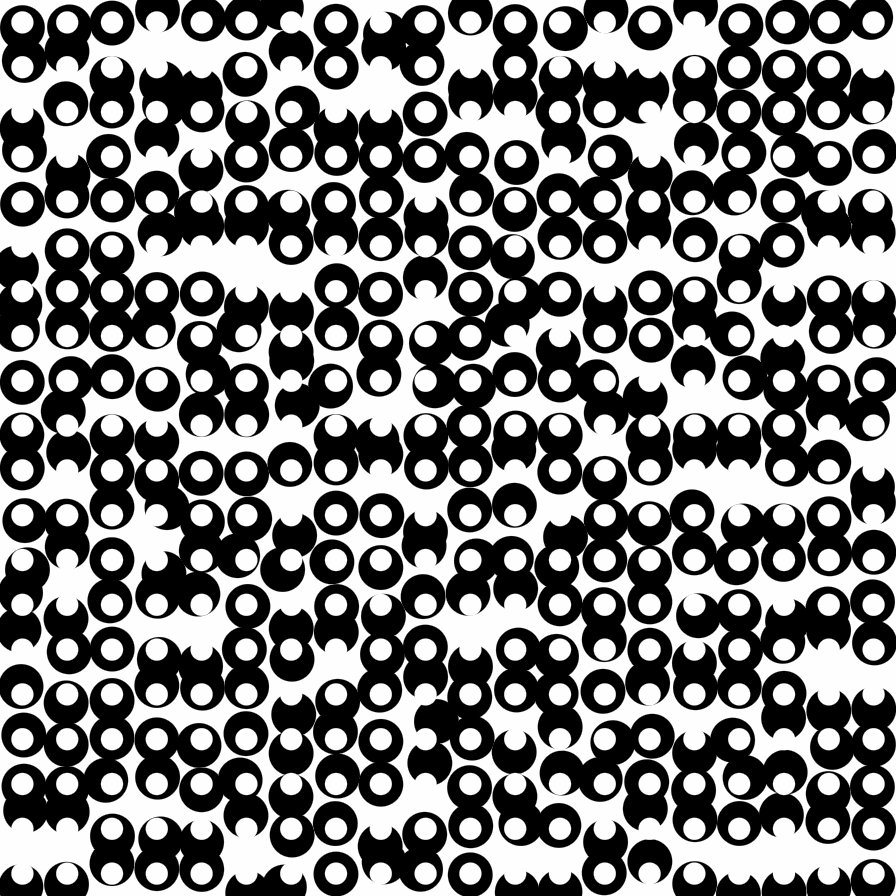
Write a WebGL 1 fragment shader that draws this pattern.

```glsl
precision highp float;

uniform vec2 u_resolution;

#define CELLS 20.0                  // cells along one side
#define DISC_RADIUS 0.5             // in cells
#define DOT_RADIUS 0.248            // in cells
#define DRIFT_X 0.85                // sideways drift of discs
#define DRIFT_Y 0.98                // up and down drift of discs
#define DRIFT_LIMIT 0.54            // largest drift, in cells
#define NOISE_SCALE vec2(0.637, 0.773)
#define EDGE_SOFTNESS 1.15          // edge width in output samples
#define INK vec3(0.0)
#define PAPER vec3(0.995)

// Unit gradient with a pseudo-random direction per lattice point
vec2 latticeGradient(vec2 lattice) {
  vec3 q = fract(lattice.xyx * vec3(0.1031, 0.1030, 0.0973));
  q += dot(q, q.yzx + 33.33);
  float angle = 6.28319 * fract((q.x + q.y) * q.z);
  return vec2(cos(angle), sin(angle));
}

float gradientNoise(vec2 p) {
  vec2 i = floor(p);
  vec2 f = p - i;
  vec2 w = f * f * f * (f * (f * 6.0 - 15.0) + 10.0);
  float a = dot(latticeGradient(i), f);
  float b = dot(latticeGradient(i + vec2(1.0, 0.0)), f - vec2(1.0, 0.0));
  float c = dot(latticeGradient(i + vec2(0.0, 1.0)), f - vec2(0.0, 1.0));
  float d = dot(latticeGradient(i + vec2(1.0, 1.0)), f - vec2(1.0, 1.0));
  return mix(mix(a, b, w.x), mix(c, d, w.x), w.y);
}

// Discs wander mostly up and down, seldom sideways
vec2 discDrift(vec2 cell) {
  vec2 p = (cell + 0.5) * NOISE_SCALE;
  float side = gradientNoise(p + vec2(71.3, 19.7));
  float rise = gradientNoise(p + vec2(13.4, 47.2));
  vec2 drift = vec2(DRIFT_X * side * abs(side), DRIFT_Y * rise);
  return clamp(drift, -DRIFT_LIMIT, DRIFT_LIMIT);
}

float coverage(float dist, float edge) {
  return clamp(0.5 - dist / edge, 0.0, 1.0);
}

void main() {
  float side = min(u_resolution.x, u_resolution.y);
  vec2 p = gl_FragCoord.xy / side * CELLS;
  float edge = EDGE_SOFTNESS * CELLS / side;
  vec2 home = floor(p);

  // Union of the drifting discs around this cell
  float discs = 1.0;
  for (int y = -1; y <= 1; y++) {
    for (int x = -1; x <= 1; x++) {
      vec2 cell = home + vec2(float(x), float(y));
      vec2 inside = step(0.0, cell) * step(cell, vec2(CELLS - 1.0));
      vec2 center = cell + 0.5 + discDrift(cell);
      float dist = length(p - center) - DISC_RADIUS;
      discs = min(discs, mix(1.0, dist, inside.x * inside.y));
    }
  }

  // Dots stay on the regular grid and cut through every disc
  float dots = length(p - home - 0.5) - DOT_RADIUS;
  float ink = coverage(discs, edge) * (1.0 - coverage(dots, edge));

  gl_FragColor = vec4(mix(PAPER, INK, ink), 1.0);
}
```
